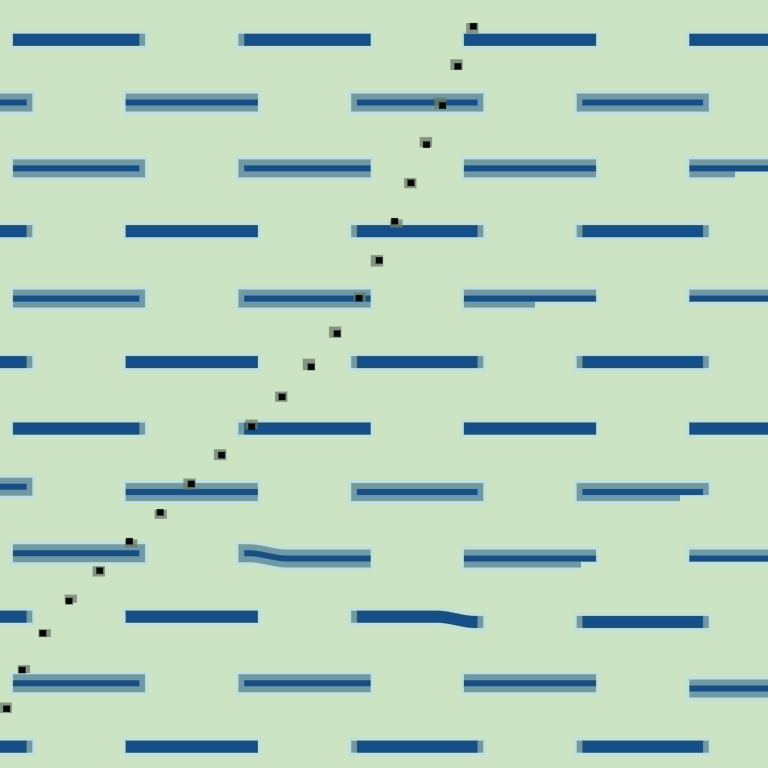
Give the GLSL for this pattern, as a three.js fragment shader.

```glsl
// Staggered rows of blue dashes on pale green, crossed by a curved trail of black dots.
varying vec2 vUv;

float inside(float dist) {
  return 1.0 - smoothstep(-0.1, 0.1, dist);
}

float hash(float n) {
  return fract(sin(n * 12.99) * 4375.85);
}

float boxDist(vec2 p, vec2 halfSize) {
  vec2 q = abs(p) - halfSize;
  return max(q.x, q.y);
}

vec3 drawDashes(vec3 color, vec2 p) {
  float row = floor((p.y - 0.9) / 8.372);
  float odd = mod(row, 2.0);

  // Lower rows slip down past a slanted crease
  float crease = smoothstep(-2.5, 2.5, p.x - 10.4 - 24.5 * (row - 7.0));
  float slip = step(3.5, row) * (0.09 * (row - 9.0) - 0.03 + 0.69 * crease);
  float centerY = 5.08 + 8.372 * row + 0.1 - 0.2 * odd + slip;

  // Every other row is shifted by half a repeat
  float x = p.x - 10.29 - 14.68 * odd;
  float column = floor(x / 29.36 + 0.5);
  vec2 d = vec2(x - 29.36 * column, p.y - centerY);

  // Soft rows have a thin core between pale bands, and lose the lower band to the right
  float phase = mod(row, 6.0);
  bool soft = phase == 1.0 || phase == 2.0 || phase == 4.0;
  float coreHalf = soft ? 0.39 : 0.78;
  float bandHalf = soft ? 1.17 : 0.78;
  float thinStart = 121.7 - 13.0 * row + 57.9 * floor(row / 5.0);
  if (soft && d.y > 0.0 && p.x > thinStart) bandHalf = coreHalf;

  // Some dash ends carry a pale cap
  float index = 2.0 * column + odd;
  bool bothCaps = odd > 0.5 && index > 2.0;
  float leftEnd = bothCaps || index == 2.0 ? 7.85 : 8.6;
  float rightEnd = bothCaps || index < 0.5 ? 7.85 : 8.6;

  float band = boxDist(d, vec2(8.6, bandHalf));
  float core = max(max(d.x - rightEnd, -d.x - leftEnd), abs(d.y) - coreHalf);
  vec3 bandColor = mix(vec3(0.40, 0.60, 0.76), vec3(0.45, 0.60, 0.61), smoothstep(-0.6, -0.45, band));
  vec3 coreColor = mix(vec3(0.08, 0.31, 0.55), vec3(0.11, 0.31, 0.45), smoothstep(-0.35, -0.2, core));

  color = mix(color, vec3(0.75, 0.88, 0.87), inside(band - 0.42));
  color = mix(color, bandColor, inside(band));
  return mix(color, coreColor, inside(core));
}

vec3 drawTrail(vec3 color, vec2 p) {
  vec2 dot0 = vec2(61.6, 3.5);
  for (int i = 0; i < 21; i++) {
    float t = float(i);
    vec2 jitter = vec2(hash(t + 1.0), hash(t + 31.0)) - 0.5;
    vec2 d = p - dot0;

    // Ragged grey smudge behind a small black square
    float smudge = boxDist(d + 0.5 * jitter, vec2(0.8, 0.62 + 0.3 * jitter.x));
    float core = boxDist(d - 0.2 * jitter, vec2(0.45, 0.42));
    color = mix(color, vec3(0.42, 0.48, 0.40), 0.75 * inside(smudge));
    color = mix(color, vec3(0.02, 0.03, 0.03), inside(core));

    // The heading leans over in the middle, then straightens
    float lean = smoothstep(4.0, 10.5, t) * (1.0 - smoothstep(15.5, 19.5, t));
    float heading = 0.38 + 0.43 * lean;
    dot0 += 5.47 * vec2(-sin(heading), cos(heading));
  }
  return color;
}

void main() {
  // Hundredths of the canvas, with rows counted from the top
  vec2 p = vec2(vUv.x, 1.0 - vUv.y) * 100.0;
  vec3 color = drawDashes(vec3(0.80, 0.89, 0.77), p);
  gl_FragColor = vec4(drawTrail(color, p), 1.0);
}
```
